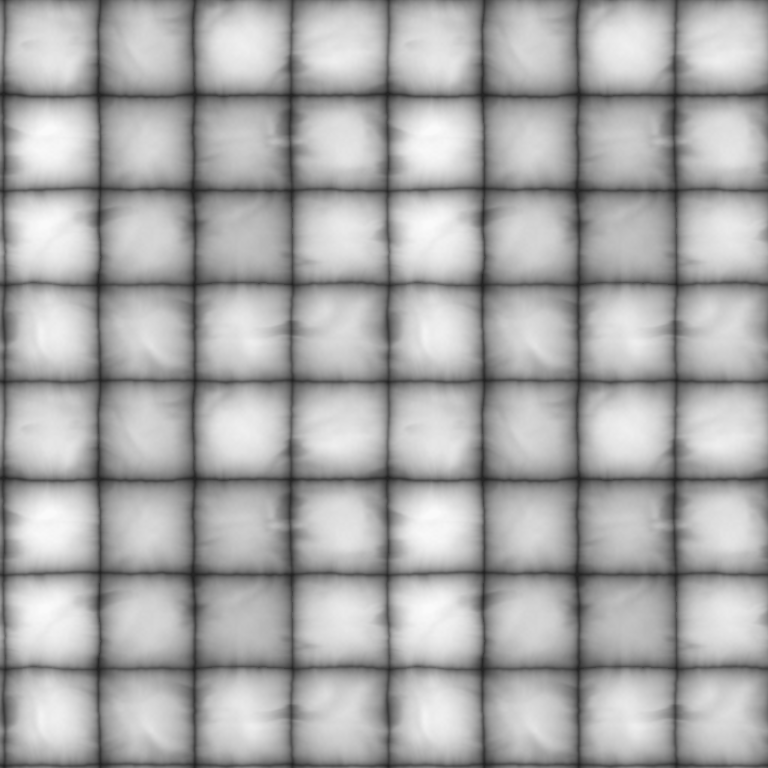
A WebGL 2 fragment shader for this texture map:

```glsl
#version 300 es
precision highp float;

uniform vec2 u_resolution;
out vec4 fragColor;

const float PERIOD = 4.0; // cells before the quilting repeats
const float QUARTER = 1.5707963;

float hash(vec2 p) {
    vec3 h = fract(p.xyx * vec3(0.1031, 0.1030, 0.0973));
    h += dot(h, h.yzx + 33.33);
    return fract((h.x + h.y) * h.z);
}

// Value noise wrapping after PERIOD cells; freq must be whole
float noise(vec2 p, vec2 freq, float seed) {
    p *= freq;
    vec2 wrap = freq * PERIOD;
    vec2 i = floor(p), f = fract(p);
    vec2 a = mod(i, wrap) + seed, b = mod(i + 1.0, wrap) + seed;
    f = f * f * (3.0 - 2.0 * f);
    return mix(mix(hash(a), hash(vec2(b.x, a.y)), f.x),
               mix(hash(vec2(a.x, b.y)), hash(b), f.x), f.y);
}

float fbm(vec2 p, vec2 freq, float seed) {
    return 0.55 * noise(p, freq, seed) + 0.3 * noise(p, freq * 2.0, seed + 7.0)
         + 0.15 * noise(p, freq * 4.0, seed + 19.0);
}

// Soft diagonal folds, lit on one side and shaded on the other
float folds(vec2 q) {
    float sum = 0.0;
    for (int i = 0; i < 36; i++) {
        float n = float(i);
        vec2 cell = vec2(mod(n, 4.0), mod(floor(n / 4.0), 4.0));
        vec2 centre = cell + 0.15 + 0.7 * vec2(hash(vec2(n, 3.0)), hash(vec2(n, 8.0)));
        vec2 d = mod(q - centre + 2.0, PERIOD) - 2.0;
        float angle = -1.3 + 2.6 * hash(vec2(n, 14.0));
        float c = cos(angle), s = sin(angle);
        d = vec2(c * d.x + s * d.y, c * d.y - s * d.x);
        d.y += (hash(vec2(n, 21.0)) - 0.5) * 1.2 * d.x * d.x;
        float width = mix(0.05, 0.12, hash(vec2(n, 27.0)));
        float t = d.y / width;
        float reach = mix(0.14, 0.3, hash(vec2(n, 31.0)));
        sum += t * exp(-t * t - d.x * d.x / (reach * reach))
             * mix(0.03, 0.09, hash(vec2(n, 37.0)));
    }
    return sum;
}

// Padding height across one axis of a cell
float puff(float d) {
    return pow(4.0 * d * (1.0 - d), 0.24);
}

void main() {
    vec2 q = gl_FragCoord.xy / u_resolution * 8.0;

    // Uneven seam spacing and wandering stitch lines
    q -= vec2(0.034 + 0.015 * cos(QUARTER * q.x), 0.025 + 0.02 * sin(QUARTER * q.y));
    vec2 bent = q + 0.03 * (vec2(noise(q, vec2(1, 3), 5.0), noise(q, vec2(3, 1), 9.0)) - 0.5);
    bent += 0.009 * (vec2(noise(q, vec2(1, 18), 13.0), noise(q, vec2(18, 1), 17.0)) - 0.5);

    vec2 cell = mod(floor(bent), PERIOD);
    vec2 u = fract(bent);
    vec2 d = sqrt(pow(min(u, 1.0 - u), vec2(2.0)) + 0.00012);
    vec2 seam = mod(floor(bent + 0.5), PERIOD);

    // Brightness of each pad, rows from the bottom
    mat4 tones = mat4(0.91, 0.85, 0.91, 0.89,
                      0.99, 0.84, 0.79, 0.93,
                      0.96, 0.83, 0.82, 0.88,
                      0.92, 0.82, 0.93, 0.90);
    float tone = tones[int(cell.y)][int(cell.x)];
    float value = tone * puff(d.x) * puff(d.y);

    // Seam valleys, some pulled tighter than others
    vec2 depth = 0.09 + 0.05 * cos(QUARTER * (seam - vec2(1.5, 3.0)));
    vec2 valley = 1.0 - depth * exp(-d / 0.09);
    vec2 thread = 1.0 - (depth + 0.09) * exp(-d * d / 0.0003);
    value *= valley.x * valley.y * thread.x * thread.y;

    // Puckers running out from the stitches
    vec2 drift = q + 0.16 * (vec2(noise(q, vec2(3), 41.0), noise(q, vec2(3), 47.0)) - 0.5);
    vec2 pucker = vec2(fbm(drift, vec2(2, 8), 53.0), fbm(drift, vec2(8, 2), 59.0)) - 0.5;
    value *= 1.0 + dot(pucker * vec2(0.42, 0.36), exp(-d / 0.12));

    // Smoky hollows beside the upright seams
    float hollow = smoothstep(0.55, 0.8, fbm(drift, vec2(2, 4), 67.0));
    value *= 1.0 - 0.3 * hollow * exp(-d.x / 0.16);

    // Cloth folds, broad unevenness and faint grain
    value += folds(drift) * smoothstep(0.0, 0.15, min(d.x, d.y));
    value *= 1.0 + 0.16 * (fbm(drift, vec2(2), 73.0) - 0.5);
    value += 0.012 * (noise(q, vec2(32), 79.0) - 0.5);

    fragColor = vec4(vec3(clamp(value, 0.14, 0.98)), 1.0);
}
```
